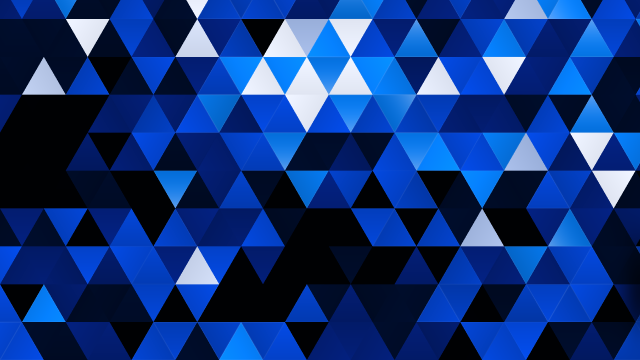
This background is drawn by a WebGL 2 fragment shader. Its source:

```glsl
#version 300 es
precision highp float;

uniform vec2 u_resolution;
out vec4 fragColor;

#define COLUMNS 14.6
#define ROWS 9.5
#define SEED 7u
#define SAMPLES 3
#define SEAM_WIDTH 0.012
#define SEAM_GLOW 0.22
#define FACET_SLOPE 0.16
#define TONE_VARIATION 0.24
#define PALE_SHARE 0.13

const vec3 BLACK = vec3(0.0, 0.003, 0.012);
const vec3 NAVY  = vec3(0.0, 0.045, 0.15);
const vec3 DEEP  = vec3(0.01, 0.11, 0.43);
const vec3 ROYAL = vec3(0.01, 0.25, 0.77);
const vec3 AZURE = vec3(0.02, 0.47, 0.93);
const vec3 HAZE  = vec3(0.60, 0.69, 0.87);
const vec3 PALE  = vec3(0.90, 0.92, 0.97);

// Integer hash: one value in 0..1 per cell and channel
float hash(ivec2 cell, uint channel) {
    uvec2 q = uvec2(cell + 64);
    uint h = q.x * 374761393u + q.y * 668265263u + (channel + SEED * 16u) * 2246822519u;
    h = (h ^ (h >> 15)) * 2654435761u;
    h = (h ^ (h >> 13)) * 3266489917u;
    return float((h ^ (h >> 16)) >> 8) / 16777216.0;
}

float pool(vec2 uv, vec2 center, vec2 radius) {
    vec2 d = (uv - center) / radius;
    return exp(-dot(d, d));
}

// Broad light and dark regions that steer the random tones
float lightBias(vec2 uv) {
    float bias = 0.06 + 0.16 * (uv.x + uv.y - 1.0);
    bias += 0.04 * sin(11.0 * uv.x + 2.0) * sin(9.0 * uv.y);
    bias -= 0.50 * pool(uv, vec2(0.04, 0.56), vec2(0.14, 0.25));
    bias -= 0.22 * pool(uv, vec2(0.56, 0.20), vec2(0.16, 0.22));
    bias += 0.20 * pool(uv, vec2(0.55, 0.66), vec2(0.22, 0.16));
    return bias;
}

vec3 facetColor(ivec2 cell, vec2 center, vec3 bary) {
    float tone = hash(cell, 0u) + lightBias(center);
    float variation = hash(cell, 1u) - 0.5;
    float accent = hash(cell, 2u);
    float corner = hash(cell, 3u);
    float weight = corner < 0.33 ? bary.x : corner < 0.66 ? bary.y : bary.z;

    // Pale accents, more frequent toward the top and right
    float paleChance = PALE_SHARE * smoothstep(0.1, 1.0, center.y * 0.8 + center.x * 0.3);
    if (accent > 1.0 - paleChance) {
        vec3 tint = mix(PALE, HAZE, smoothstep(0.2, 0.5, variation));
        return tint + 0.07 * (weight - 0.33);
    }

    // Blue palette by tone
    vec3 color = tone < 0.18 ? BLACK
               : tone < 0.355 ? NAVY
               : tone < 0.57 ? DEEP
               : tone < 0.89 ? ROYAL : AZURE;
    color *= 1.0 + TONE_VARIATION * variation + FACET_SLOPE * (weight - 0.33);

    // Misty corner on some of the brightest facets
    if (tone >= 0.89 && corner > 0.55) {
        color = mix(color, HAZE, 0.6 * weight * weight);
    }

    // Hairline highlight along the edges of bright facets
    float edge = min(bary.x, min(bary.y, bary.z));
    float seam = 1.0 - smoothstep(0.0, SEAM_WIDTH * 2.0, edge);
    return mix(color, HAZE, seam * SEAM_GLOW * smoothstep(0.55, 0.95, tone));
}

// Triangular lattice: alternate rows shift by half a side
vec3 mosaic(vec2 uv) {
    vec2 grid = uv * vec2(COLUMNS, ROWS);
    float row = floor(grid.y);
    float rise = grid.y - row;
    float shift = 0.5 * mod(row, 2.0);
    float a = grid.x + shift - 0.5 * rise;
    float b = grid.x + shift + 0.5 * rise;
    float sum = floor(a) + floor(b);
    bool pointsUp = floor(a) == floor(b);
    vec3 bary = pointsUp ? vec3(fract(a), 1.0 - fract(b), rise)
                         : vec3(1.0 - fract(a), fract(b), 1.0 - rise);
    vec2 center = vec2(0.5 * (sum + 1.0) - shift, row + 0.5) / vec2(COLUMNS, ROWS);
    return facetColor(ivec2(int(sum), int(row)), center, bary);
}

void main() {
    // Supersampling smooths every edge
    vec3 color = vec3(0.0);
    for (int y = 0; y < SAMPLES; y++) {
        for (int x = 0; x < SAMPLES; x++) {
            vec2 offset = (vec2(x, y) + 0.5) / float(SAMPLES) - 0.5;
            color += mosaic((gl_FragCoord.xy + offset) / u_resolution);
        }
    }
    color /= float(SAMPLES * SAMPLES);

    // Soft shadow at the right border
    vec2 uv = gl_FragCoord.xy / u_resolution;
    color *= 1.0 - 0.6 * pool(uv, vec2(1.0, 0.2), vec2(0.025, 0.12));
    fragColor = vec4(clamp(color, 0.0, 1.0), 1.0);
}
```
